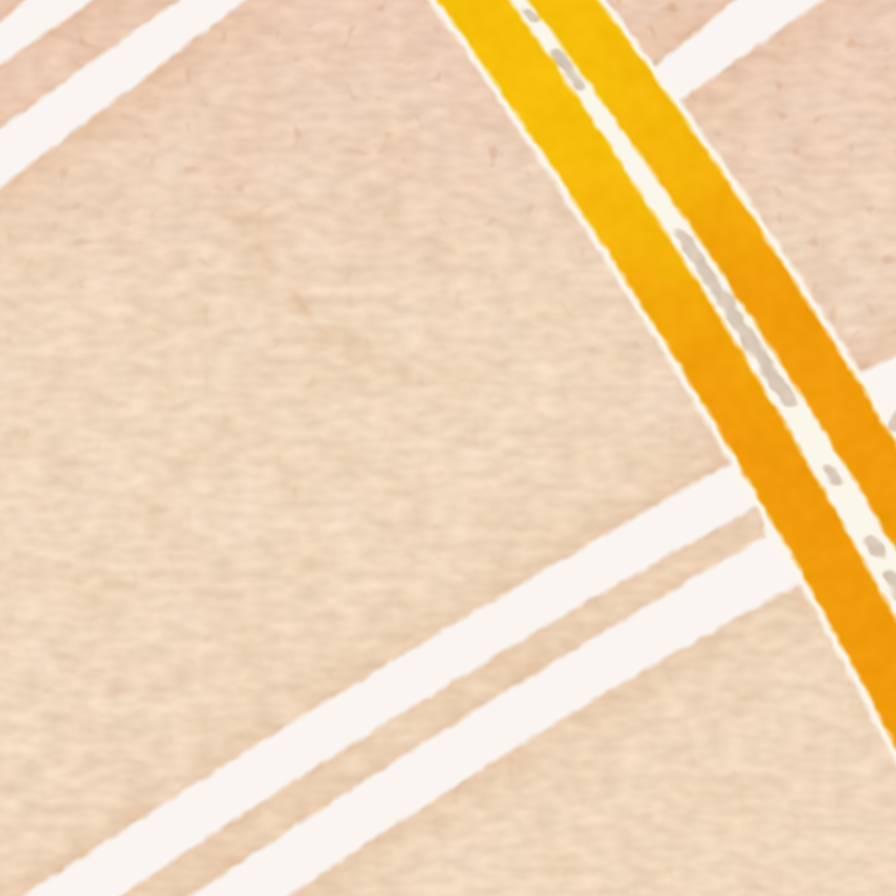
Give the GLSL for this background, as a WebGL 1 fragment shader.

```glsl
precision highp float;
// Map-like paper: grainy beige ground, pale diagonal roads and a golden double
// highway. Each strip lies between two quadratic curves, giving a signed depth
// for fill and halo; gradient noise adds fibres, blotches and ragged edges.

uniform vec2 u_resolution;

const vec3 PAPER = vec3(0.940, 0.845, 0.740);
const vec3 BLUSH = vec3(0.920, 0.780, 0.700);
const vec3 STAIN = vec3(0.800, 0.580, 0.420);
const vec3 ROAD = vec3(0.980, 0.960, 0.940);
const vec3 RIM = vec3(0.990, 0.970, 0.920);
const vec3 SLOT = vec3(0.850, 0.785, 0.715);
const vec3 GOLD = vec3(0.965, 0.750, 0.045);
const vec3 AMBER = vec3(0.945, 0.610, 0.045);

vec2 gradientAt(vec2 cell) {
  float h = fract(sin(dot(cell, vec2(127.1, 311.7))) * 43758.5);
  return vec2(cos(h * 6.2832), sin(h * 6.2832));
}

// Gradient noise, roughly -0.7 to 0.7
float noise(vec2 p) {
  vec2 i = floor(p), f = fract(p);
  vec2 u = f * f * f * (f * (f * 6.0 - 15.0) + 10.0);
  float a = dot(gradientAt(i), f);
  float b = dot(gradientAt(i + vec2(1.0, 0.0)), f - vec2(1.0, 0.0));
  float c = dot(gradientAt(i + vec2(0.0, 1.0)), f - vec2(0.0, 1.0));
  float d = dot(gradientAt(i + 1.0), f - 1.0);
  return mix(mix(a, b, u.x), mix(c, d, u.x), u.y);
}

float fbm(vec2 p) {
  float sum = 0.0, amp = 0.6;
  for (int i = 0; i < 3; i++) {
    sum += amp * noise(p);
    p = p * 2.03 + 17.3;
    amp *= 0.55;
  }
  return sum;
}

float curve(float s, vec3 c) { return c.x + s * (c.y + s * c.z); }

// Depth inside a strip between two curves, positive inside
float strip(float s, float v, vec3 low, vec3 high) {
  return 0.83 * min(v - curve(s, low), curve(s, high) - v);
}

float cover(float depth, float soft) { return smoothstep(-soft, soft, depth); }

// Depth inside a rounded bar
float bar(vec2 p, vec2 a, vec2 b, float radius) {
  vec2 pa = p - a, ba = b - a;
  return radius - length(pa - ba * clamp(dot(pa, ba) / dot(ba, ba), 0.0, 1.0));
}

// Slot along the highway median, from depth t0 to t1 below the top
float medianSlot(vec2 q, float t0, float t1) {
  return bar(q, vec2(0.0, t0), vec2(0.0, t1), 0.0075);
}

vec3 paper(vec2 p) {
  float blush = smoothstep(0.55, 1.05, p.y + 0.14 * fbm(p * 5.0));
  blush = max(blush, 0.5 * smoothstep(0.55, 1.0, p.x) * smoothstep(0.3, 0.6, p.y));
  vec3 col = mix(PAPER, BLUSH, 0.65 * blush);
  float crease = bar(p, vec2(0.27, 0.75), vec2(0.36, 0.63), 0.0);
  crease = max(crease, bar(p, vec2(0.36, 0.63), vec2(0.45, 0.58), 0.0));
  col = mix(col, STAIN, 0.25 * exp(crease * 75.0) * (0.6 + 1.2 * noise(p * 40.0)));
  // Horizontal fibres, warm and cool blotches, sparse brown flecks
  col += 0.05 * noise(p * vec2(42.0, 88.0)) + 0.03 * noise(p * vec2(22.0, 45.0));
  col += 0.014 * noise(p * vec2(85.0, 140.0));
  col += vec3(0.014, 0.026, 0.044) * fbm(p * 13.0 + 4.0);
  float fleck = smoothstep(0.3, 0.65, noise(p * 50.0 + 9.0));
  return mix(col, STAIN, fleck * (0.12 + 0.3 * blush));
}

void main() {
  vec2 p = gl_FragCoord.xy / u_resolution;
  float soft = max(0.0042, 0.8 / min(u_resolution.x, u_resolution.y));
  float ragged = 0.0024 * noise(p * 38.0) + 0.0026 * noise(p * 80.0);
  float t = 1.0 - p.y;

  // Highway edges, as x along the distance from the top
  vec3 edgeA = vec3(0.488, 0.71, -0.115), edgeB = vec3(0.569, 0.70, -0.11);
  vec3 edgeC = vec3(0.589, 0.75, -0.13), edgeD = vec3(0.667, 0.75, -0.16);
  float leftOf = curve(t, edgeA) - p.x, rightOf = p.x - curve(t, edgeD);

  // Pale roads, clipped to their side of the highway
  float lower = strip(p.x, p.y, vec3(-0.235, 0.77, -0.13), vec3(-0.017, 0.665, -0.063));
  float gap = strip(p.x, p.y, vec3(-0.145, 0.70, -0.07), vec3(-0.092, 0.70, -0.09));
  gap = min(gap, 0.016 - length(max(p - vec2(0.837, 0.425), 0.0)));
  float road = min(min(lower, -gap), leftOf + 0.02);
  float corner = strip(p.x, p.y, vec3(0.79, 0.765, 0.0), vec3(0.857, 0.72, 0.0));
  corner = max(corner, strip(p.x, p.y, vec3(0.928, 0.69, 0.0), vec3(0.975, 0.9, 0.0)));
  road = max(road, min(corner, leftOf));
  float east = strip(p.x, p.y, vec3(0.357, 0.70, 0.0), vec3(0.319, 0.83, 0.0));
  east = max(east, strip(p.x, p.y, vec3(0.05, 0.463, 0.0), vec3(0.14, 0.463, 0.0)));
  road = max(road, min(east, rightOf + 0.02));

  // Ground with a warm halo beside the roads
  float highway = strip(t, p.x, edgeA, edgeD);
  float halo = exp(min(road, 0.0) * 42.0) + 0.3 * exp(min(highway, 0.0) * 40.0);
  vec3 col = mix(paper(p), STAIN, 0.28 * halo * (0.75 + 1.2 * fbm(p * 18.0)));
  col = mix(col, ROAD, cover(road + ragged, soft));
  col = mix(col, RIM, cover(highway + 0.008 + ragged, soft));

  // Worn slots in the median, and one by the east road
  vec2 q = vec2((p.x - 0.5 * (curve(t, edgeB) + curve(t, edgeC))) * 0.83, t);
  float slots = max(medianSlot(q, 0.265, 0.445), medianSlot(q, 0.645, 0.69));
  slots = max(slots, max(medianSlot(q, 0.06, 0.095), medianSlot(q, 0.015, 0.02)) - 0.002);
  slots = max(slots, max(medianSlot(q, 0.526, 0.538) - 0.002, medianSlot(q, 0.605, 0.615)));
  slots = max(slots, 0.012 - length(p - vec2(1.004, 0.53)));
  col = mix(col, SLOT + 0.06 * noise(p * 60.0), cover(slots + 1.5 * ragged, 0.8 * soft));

  // Golden lanes deepening to amber down the highway
  float lanes = max(strip(t, p.x, edgeA, edgeB), strip(t, p.x, edgeC, edgeD));
  float depth = t + 0.1 * step(0.0, q.x) + 0.12 * fbm(p * 10.0);
  vec3 gold = mix(GOLD, AMBER, smoothstep(0.12, 0.5, depth));
  gold += 0.015 * noise(p * 65.0) + 0.03 * fbm(p * 18.0);
  gl_FragColor = vec4(mix(col, gold, cover(lanes + ragged, soft)), 1.0);
}
```
